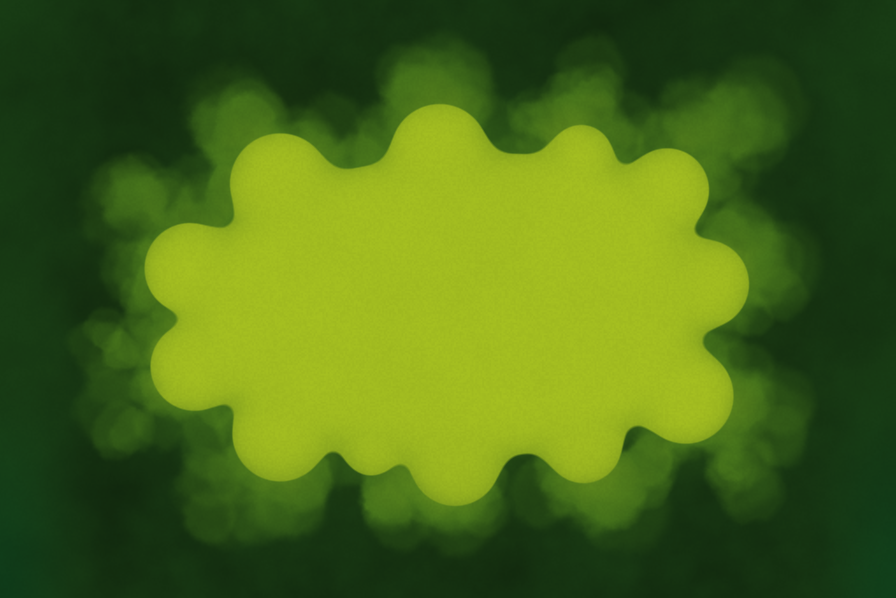
Give the GLSL for this background, as a WebGL 2 fragment shader.

```glsl
#version 300 es
precision highp float;
// A bright lime scalloped panel over soft green smoke puffs on a dark mottled ground.
#define PUFFS 20          // puffs in each plume
#define RING_PUFFS 6      // puffs beside each scallop
#define PUFF_ALPHA 0.155  // opacity of one puff
#define PLUME_REACH 0.42  // how far a plume runs towards the centre
#define FILLET 0.044      // rounding of the notches
#define HALO 0.055        // width of the glow around the panel
#define GRAIN 0.040       // paper grain strength
uniform vec2 u_resolution;
out vec4 fragColor;

const vec2 CENTRE = vec2(0.740, 0.488);
const vec3 DARK = vec3(0.078, 0.186, 0.063);
const vec3 EDGE_GREEN = vec3(0.095, 0.240, 0.080);
const vec3 TEAL = vec3(0.040, 0.270, 0.130);
const vec3 SMOKE = vec3(0.235, 0.415, 0.100);
const vec3 GLOW = vec3(0.440, 0.590, 0.115);
const vec3 LIME = vec3(0.637, 0.738, 0.125);
const vec3 RIM = vec3(0.500, 0.620, 0.120);

// Scallops, clockwise from upper left: centre and radius
const int LOBE_COUNT = 12;
const vec3 LOBES[LOBE_COUNT] = vec3[LOBE_COUNT](
  vec3(0.469, 0.693, 0.084), vec3(0.736, 0.744, 0.082), vec3(0.973, 0.738, 0.053),
  vec3(1.117, 0.682, 0.070), vec3(1.180, 0.525, 0.074), vec3(1.148, 0.338, 0.080),
  vec3(0.977, 0.256, 0.064), vec3(0.762, 0.230, 0.076), vec3(0.621, 0.250, 0.045),
  vec3(0.469, 0.275, 0.080), vec3(0.326, 0.387, 0.074), vec3(0.318, 0.551, 0.076));
// Smoke plumes: tip and size
const int PLUME_COUNT = 15;
const vec3 PLUMES[PLUME_COUNT] = vec3[PLUME_COUNT](
  vec3(0.390, 0.810, 0.086), vec3(0.736, 0.865, 0.085), vec3(0.990, 0.880, 0.063),
  vec3(1.265, 0.820, 0.088), vec3(1.300, 0.560, 0.080), vec3(1.285, 0.295, 0.076),
  vec3(1.245, 0.205, 0.064), vec3(1.045, 0.150, 0.080), vec3(0.762, 0.135, 0.070),
  vec3(0.668, 0.130, 0.055), vec3(0.375, 0.165, 0.088), vec3(0.190, 0.316, 0.070),
  vec3(0.160, 0.414, 0.050), vec3(0.208, 0.645, 0.080), vec3(0.228, 0.541, 0.062));

float hash(vec2 p) {
  vec3 q = fract(p.xyx * 0.1031);
  q += dot(q, q.yzx + 33.33);
  return fract((q.x + q.y) * q.z);
}
float noise(vec2 p) {
  vec2 i = floor(p), f = fract(p);
  f = f * f * (3.0 - 2.0 * f);
  return mix(mix(hash(i), hash(i + vec2(1, 0)), f.x),
             mix(hash(i + vec2(0, 1)), hash(i + vec2(1, 1)), f.x), f.y);
}
float fbm(vec2 p) {
  float sum = 0.0, amp = 0.5;
  for (int i = 0; i < 5; i++, amp *= 0.5) {
    sum += amp * noise(p);
    p = mat2(1.6, 1.2, -1.2, 1.6) * p + 7.3;
  }
  return sum;
}
float smoothMin(float a, float b, float k) {
  float h = max(k - abs(a - b), 0.0) / k;
  return min(a, b) - h * h * k * 0.25;
}
// Signed distance to the polygon through the lobe centres, joined with the lobes
float panelDistance(vec2 p) {
  float edge = 1e3, inside = 1.0, circles = 1e3;
  for (int i = 0; i < LOBE_COUNT; i++) {
    vec2 a = LOBES[i].xy, b = LOBES[(i + LOBE_COUNT - 1) % LOBE_COUNT].xy;
    vec2 e = b - a, w = p - a;
    edge = min(edge, length(w - e * clamp(dot(w, e) / dot(e, e), 0.0, 1.0)));
    bvec3 c = bvec3(p.y >= a.y, p.y < b.y, e.x * w.y > e.y * w.x);
    if (all(c) || all(not(c))) inside = -inside;
    circles = smoothMin(circles, length(w) - LOBES[i].z, FILLET * 0.7);
  }
  return smoothMin(inside * edge - 0.002, circles, FILLET);
}
// Share of the ground still seen through one soft disc
float puff(vec2 offset, float r) {
  return 1.0 - PUFF_ALPHA * (1.0 - smoothstep(r * 0.76, r * 1.10, length(offset)));
}
// Discs scattered along every plume, its tip first, and around the panel
float smokeDensity(vec2 p) {
  float clear = 1.0;
  for (int i = 0; i < PLUME_COUNT; i++) {
    float size = PLUMES[i].z;
    for (int j = 0; j < PUFFS; j++) {
      vec2 seed = vec2(float(i) * 7.0 + 3.0, float(j) * 11.0 + 5.0);
      float along = float(j) / float(PUFFS - 1), angle = 6.2832 * hash(seed);
      float spread = j > 0 ? size * sqrt(hash(seed + 41.0)) * (0.7 + 0.7 * along) : 0.0;
      vec2 c = mix(PLUMES[i].xy, CENTRE, along * PLUME_REACH) + spread * vec2(cos(angle), sin(angle));
      clear *= puff(p - c, j > 0 ? size * mix(0.45, 0.85, hash(seed + 87.0)) : size);
    }
  }
  for (int k = 0; k < LOBE_COUNT * RING_PUFFS; k++) {
    int i = k / RING_PUFFS;
    vec2 seed = vec2(float(k) * 3.0 + 1.0, 211.0);
    vec2 c = mix(LOBES[i].xy, LOBES[(i + 1) % LOBE_COUNT].xy, hash(seed));
    c += normalize((c - CENTRE) * vec2(0.6, 1.0)) * mix(0.02, 0.10, hash(seed + 19.0));
    clear *= puff(p - c, mix(0.035, 0.065, hash(seed + 57.0)));
  }
  return 1.0 - clear;
}

void main() {
  vec2 uv = gl_FragCoord.xy / u_resolution, p = vec2(uv.x * 1.5, uv.y);
  float cloud = fbm(p * 6.0), mottle = fbm(p * 22.0 + 9.0), d = panelDistance(p);
  // Dark ground, greener at the sides and teal in the lower corners
  float side = smoothstep(0.72, 1.0, abs(uv.x * 2.0 - 1.0));
  vec3 color = DARK * (0.70 + 0.40 * cloud + 0.20 * mottle);
  color = mix(color, EDGE_GREEN, side * (0.2 + 0.8 * cloud));
  color = mix(color, TEAL, side * side * 0.5 * (1.0 - smoothstep(0.0, 0.40, uv.y)));
  // Smoke, brightening towards the panel
  vec2 warp = vec2(mottle, fbm(p * 22.0 + 31.0)) - 0.5;
  float smoke = smokeDensity(p + warp * 0.028);
  float halo = exp(-max(d, 0.0) / HALO);
  float body = clamp(smoke * 1.45 + 0.35 * halo, 0.0, 1.0);
  color = mix(color, SMOKE, body * (0.80 + 0.3 * mottle));
  color = mix(color, GLOW, clamp(smoke * smoke * (0.20 + 0.60 * halo), 0.0, 0.8));
  // Panel with a narrow, darker, mottled rim
  float rim = exp(min(d, 0.0) / 0.018) * (0.30 + 0.9 * mottle);
  rim += 0.20 * (1.0 - smoothstep(0.15, 0.32, uv.y)) + 0.2 * (cloud - 0.5);
  float aa = 1.2 / u_resolution.y;
  color = mix(color, mix(LIME, RIM, clamp(rim, 0.0, 1.0)), 1.0 - smoothstep(-aa, aa, d));
  // Paper grain
  float grain = noise(p * 340.0) + 0.5 * mottle - 0.75;
  fragColor = vec4(clamp(color * (1.0 + GRAIN * grain), 0.0, 1.0), 1.0);
}
```
